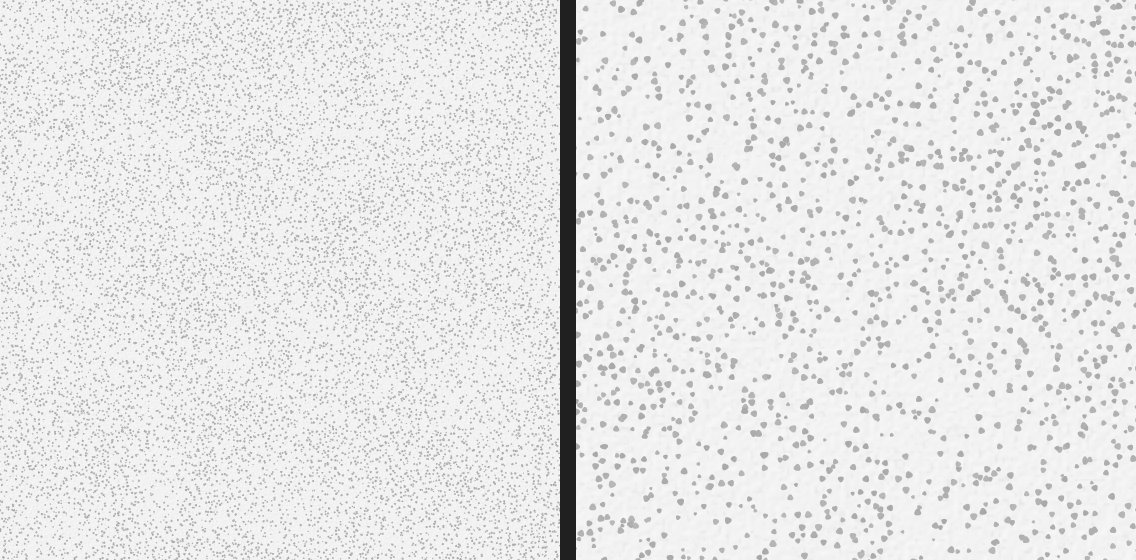
Left, the full canvas; right, a detail of the centre.
This texture is drawn by a Shadertoy shader. Its source:

```glsl
vec3 hash3(vec2 cell, float seed) {
    uvec3 v = uvec3(ivec3(cell + 64.0, seed));
    v = v * 1664525u + 1013904223u;
    v.x += v.y * v.z; v.y += v.z * v.x; v.z += v.x * v.y;
    v ^= v >> 16u;
    v.x += v.y * v.z; v.y += v.z * v.x; v.z += v.x * v.y;
    return vec3(v >> 8u) / 16777216.0;
}

float valueNoise(vec2 p, float seed) {
    vec2 cell = floor(p), f = fract(p);
    f = f * f * (3.0 - 2.0 * f);
    float low = mix(hash3(cell, seed).x, hash3(cell + vec2(1, 0), seed).x, f.x);
    float high = mix(hash3(cell + vec2(0, 1), seed).x, hash3(cell + vec2(1, 1), seed).x, f.x);
    return mix(low, high, f.y);
}

// Darkest speck at a point: two freely placed specks per grid cell
float specks(vec2 uv, float pixel) {
    const float cells = 110.0;
    vec2 home = floor(uv * cells);
    float ink = 0.0;
    for (int y = -1; y <= 1; y++)
    for (int x = -1; x <= 1; x++)
    for (int layer = 0; layer < 2; layer++) {
        vec2 cell = home + vec2(x, y);
        vec3 place = hash3(cell, float(layer) + 1.0);
        vec3 look = hash3(cell, float(layer) + 11.0);
        vec2 center = (cell + place.xy) / cells;
        float density = 0.36 + 0.4 * valueNoise(center * 14.0, 21.0);
        if (place.z > density) continue;

        // Slightly uneven round outline
        vec2 offset = uv - center;
        float angle = atan(offset.y, offset.x + 1e-7);
        float radius = mix(0.0008, 0.0021, sqrt(look.x));
        radius *= 1.0 + 0.1 * sin(3.0 * angle + 6.283 * look.y);
        float cover = clamp((radius - length(offset)) / pixel + 0.5, 0.0, 1.0);
        ink = max(ink, cover * mix(0.8, 1.0, look.z));
    }
    return ink;
}

void mainImage(out vec4 fragColor, in vec2 fragCoord) {
    float pixel = 1.0 / iResolution.y;
    vec2 uv = fragCoord * pixel;

    // Pale ground with fine embossed grain
    float relief = valueNoise(uv * 340.0, 31.0) - valueNoise(uv * 340.0 + vec2(0.6, -0.6), 31.0);
    float fleck = valueNoise(uv * 420.0, 41.0);
    float ground = 0.951 + 0.022 * relief - 0.03 * smoothstep(0.7, 1.0, fleck);

    // Grey specks
    float speckGrey = 0.665 + 0.02 * relief;
    float grey = mix(ground, speckGrey, specks(uv, pixel));
    fragColor = vec4(vec3(grey), 1.0);
}
```
